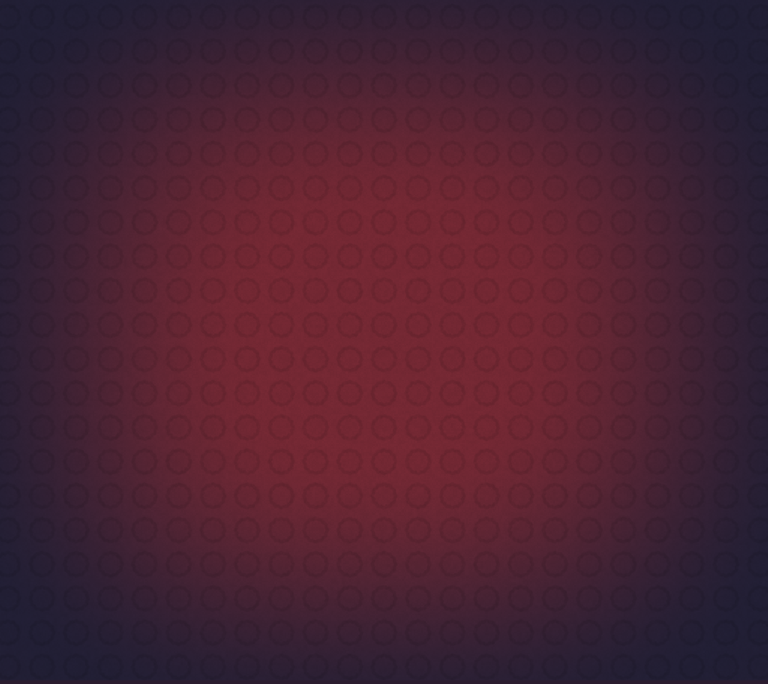
This background is drawn by a Shadertoy shader. Its source:

```glsl
// Dark crimson cloth with a soft square glow, faint wreath rings and fine grain.
#define GLOW_RED    vec3(0.455, 0.157, 0.200)
#define NIGHT_BLUE  vec3(0.130, 0.120, 0.205)
#define HEM_COLOR   vec3(0.170, 0.110, 0.185)
#define GLOW_CENTER vec2(-0.004, 0.008)
#define GLOW_INNER  0.16
#define GLOW_OUTER  0.60
#define RING_PITCH  0.05
#define RING_RADIUS 0.0165
#define RING_WIDTH  0.0042
#define RING_DEPTH  0.085
#define GRAIN_SCALE 456.0
#define GRAIN_DEPTH 0.035

float hash(vec2 cell) {
    vec3 q = fract(vec3(cell.xyx) * 0.1031);
    q += dot(q, q.yzx + 33.33);
    return fract((q.x + q.y) * q.z);
}

float valueNoise(vec2 p) {
    vec2 cell = floor(p), f = fract(p);
    f = f * f * (3.0 - 2.0 * f);
    float low = mix(hash(cell), hash(cell + vec2(1, 0)), f.x);
    float high = mix(hash(cell + vec2(0, 1)), hash(cell + vec2(1, 1)), f.x);
    return mix(low, high, f.y);
}

// Superellipse falloff: a circle pushed towards a rounded square.
float glow(vec2 p) {
    vec2 q = abs(p - GLOW_CENTER) / vec2(1.1, 1.0);
    float dist = pow(pow(q.x, 2.6) + pow(q.y, 2.6), 1.0 / 2.6);
    return 1.0 - smoothstep(GLOW_INNER, GLOW_OUTER, dist);
}

// One leafy ring per grid cell, with a ragged rim and a faint fill.
float wreath(vec2 p) {
    vec2 grid = p / RING_PITCH + vec2(0.5, 0.0);
    vec2 local = (fract(grid) - 0.5) * RING_PITCH;
    float radius = length(local);
    float angle = atan(local.y, local.x);
    float rim = abs(radius - RING_RADIUS - 0.0006 * cos(12.0 * angle));
    float band = 1.0 - smoothstep(0.2 * RING_WIDTH, RING_WIDTH, rim);
    float fill = 1.0 - smoothstep(0.6 * RING_RADIUS, RING_RADIUS, radius);
    float leaves = 0.75 + 0.5 * valueNoise(p * 300.0);
    return band * leaves + 0.15 * fill;
}

void mainImage(out vec4 fragColor, in vec2 fragCoord) {
    vec2 p = (fragCoord - 0.5 * iResolution.xy) / iResolution.y;
    vec3 color = mix(NIGHT_BLUE, GLOW_RED, glow(p));

    // Ring print
    color *= 1.0 - RING_DEPTH * wreath(p);

    // Woven grain
    float grain = hash(floor((p + 2.0) * GRAIN_SCALE)) - 0.5;
    float cloth = valueNoise((p + 2.0) * GRAIN_SCALE * 0.4) - 0.5;
    color *= 1.0 + GRAIN_DEPTH * (grain + cloth);

    // Thin hem along the lower edge
    color = mix(color, HEM_COLOR, 1.0 - smoothstep(0.004, 0.007, p.y + 0.5));

    fragColor = vec4(color, 1.0);
}
```
